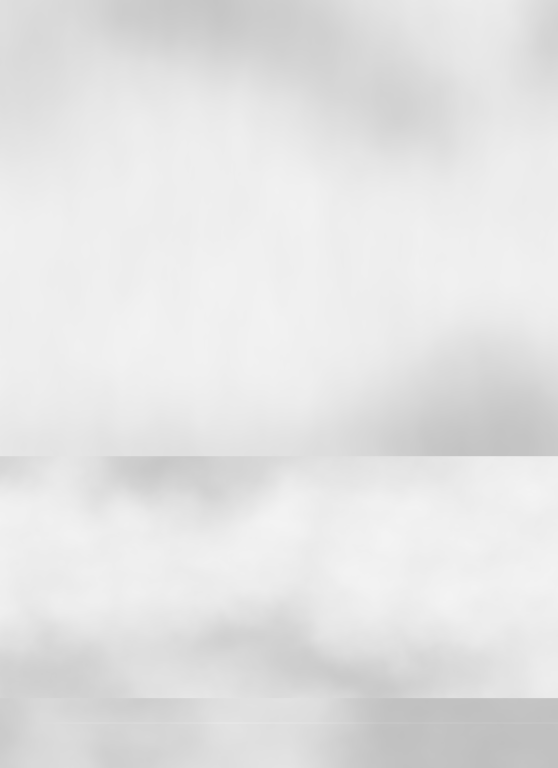
This texture is drawn by a Shadertoy shader. Its source:

```glsl
// Soft pale grey clouds in three stacked panels, the upper one faintly streaked downwards.

vec2 gradientAt(vec2 cell) {
    vec3 h = fract(cell.xyx * vec3(0.1031, 0.1030, 0.0973));
    h += dot(h, h.yzx + 33.33);
    float angle = 6.2832 * fract((h.x + h.y) * h.z);
    return vec2(cos(angle), sin(angle));
}

// Gradient noise, about -0.7 to 0.7
float noise(vec2 p) {
    vec2 i = floor(p), f = p - i;
    vec2 u = f * f * f * (f * (f * 6.0 - 15.0) + 10.0);
    float a = dot(gradientAt(i), f);
    float b = dot(gradientAt(i + vec2(1, 0)), f - vec2(1, 0));
    float c = dot(gradientAt(i + vec2(0, 1)), f - vec2(0, 1));
    float d = dot(gradientAt(i + vec2(1, 1)), f - vec2(1, 1));
    return mix(mix(a, b, u.x), mix(c, d, u.x), u.y);
}

float fbm(vec2 p) {
    float sum = 0.0, amplitude = 0.6;
    for (int i = 0; i < 5; i++) {
        sum += amplitude * noise(p);
        p = mat2(1.95, 0.2, -0.2, 1.95) * p + 7.3;
        amplitude *= 0.48;
    }
    return sum;
}

// Soft elliptical shadow
float shadow(vec2 p, vec2 center, vec2 radius) {
    vec2 d = (p - center) / radius;
    return exp(-dot(d, d));
}

// Large panel: broad light area with shaded corners and vertical streaks
float upperPanel(vec2 p) {
    vec2 q = p + 0.045 * vec2(fbm(p * 7.0), fbm(p * 7.0 + 19.0));
    float shade = 0.15 * shadow(q, vec2(0.25, 1.0), vec2(0.21, 0.095))
        + 0.06 * shadow(q, vec2(0.41, 0.92), vec2(0.10, 0.08))
        + 0.11 * shadow(q, vec2(0.53, 0.85), vec2(0.09, 0.08))
        + 0.12 * shadow(q, vec2(0.74, 0.96), vec2(0.07, 0.11))
        + 0.06 * shadow(q, vec2(0.0, 0.88), vec2(0.13, 0.13))
        + 0.16 * shadow(q, vec2(0.65, 0.42), vec2(0.16, 0.12))
        + 0.06 * shadow(q, vec2(0.27, 0.40), vec2(0.35, 0.07));
    float streaks = fbm(p * vec2(17.0, 6.0) + 3.0);
    return 0.938 - shade + 0.022 * streaks + 0.025 * fbm(p * 5.0);
}

// Middle panel: a bright bank between darker, drifting clouds
float middlePanel(vec2 p) {
    vec2 q = p + 0.05 * vec2(fbm(p * 9.0 + 5.0), fbm(p * 9.0 + 31.0));
    float shade = 0.15 * shadow(q, vec2(0.21, 0.395), vec2(0.11, 0.06))
        + 0.10 * shadow(q, vec2(0.0, 0.41), vec2(0.05, 0.04))
        + 0.08 * shadow(q, vec2(0.44, 0.42), vec2(0.16, 0.05))
        + 0.10 * shadow(q, vec2(0.31, 0.175), vec2(0.11, 0.045))
        + 0.15 * shadow(q, vec2(0.48, 0.115), vec2(0.18, 0.05))
        + 0.14 * shadow(q, vec2(0.06, 0.11), vec2(0.13, 0.06));
    return 0.938 - shade + 0.045 * fbm(p * vec2(11.0, 14.0) + 11.0);
}

// Bottom strip: duller, fading to flat grey on the right
float lowerPanel(vec2 p) {
    vec2 q = p + 0.05 * vec2(fbm(p * 9.0 + 8.0), fbm(p * 9.0 + 43.0));
    float shade = 0.12 * smoothstep(0.36, 0.52, q.x)
        + 0.09 * shadow(q, vec2(0.0, 0.05), vec2(0.06, 0.08))
        + 0.07 * shadow(q, vec2(0.17, 0.02), vec2(0.07, 0.05))
        + 0.06 * shadow(q, vec2(0.18, 0.09), vec2(0.10, 0.025));
    return 0.88 - shade + 0.03 * fbm(p * vec2(12.0, 15.0) + 23.0);
}

void mainImage(out vec4 fragColor, in vec2 fragCoord) {
    vec2 p = fragCoord / iResolution.y;
    float edge = 0.7 / iResolution.y;

    // Panels meet at crisp horizontal seams
    float tone = mix(lowerPanel(p), middlePanel(p), smoothstep(-edge, edge, p.y - 0.091));
    tone = mix(tone, upperPanel(p), smoothstep(-edge, edge, p.y - 0.406));

    // Faint pale line inside the bottom strip
    float line = smoothstep(0.002, 0.0, abs(p.y - 0.0585));
    tone += 0.02 * line * smoothstep(0.04, 0.12, p.x);

    fragColor = vec4(vec3(clamp(tone, 0.72, 0.955)), 1.0);
}
```
